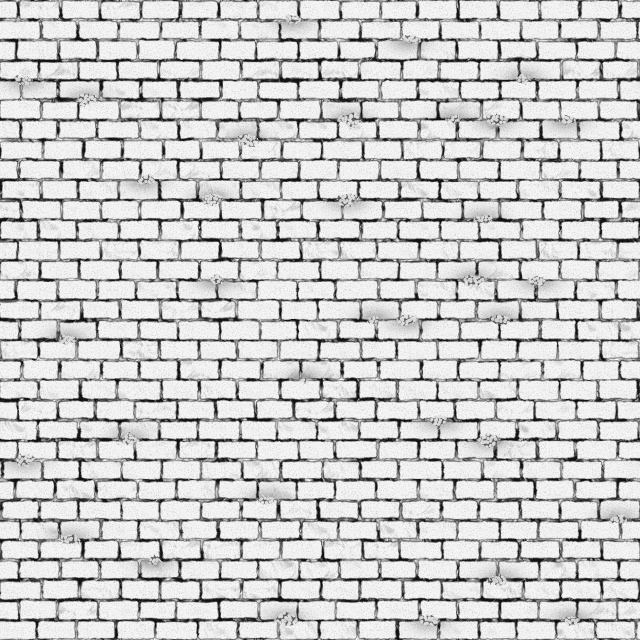
A three.js fragment shader for this texture map:

```glsl
// Worn white brick wall in running bond, with dark ragged joints and mortar spills.
varying vec2 vUv;

#define ROWS 32.0          // courses up the canvas; one unit is one course
#define COLUMNS 16.0       // bricks across, each two units long
#define JOINT 0.068        // half width of a joint
#define SOFT 0.055         // edge smoothing
#define JITTER 0.22        // sideways drift of upright joints
#define RAGGED 0.075       // roughness of brick edges
#define SPILL_GRID 8.0     // spill cells per side
#define SPILL_CHANCE 0.55
#define BRICK_TONE 0.955
#define JOINT_TONE 0.07
#define MORTAR_TONE 0.8
#define TAU 6.28318

vec2 hash2(vec2 p) {
  vec2 k = vec2(dot(p, vec2(127.1, 311.7)), dot(p, vec2(269.5, 183.3)));
  return fract(sin(k) * 43758.5);
}

// Layered, warped sines; the integer matrix keeps them seamless.
float waves(vec2 uv, float freq) {
  vec2 p = uv * TAU * freq;
  float sum = 0.0, amp = 0.5;
  for (int i = 0; i < 5; i++) {
    p = mat2(1.0, 1.0, -1.0, 1.0) * p + 1.1 * sin(p.yx + 1.7);
    sum += amp * sin(p.x) * cos(p.y + float(i));
    amp *= 0.68;
  }
  return sum;
}

// Distance to the nearest point of a seamless cellular pattern.
float cellular(vec2 uv, float count) {
  vec2 p = uv * count, cell = floor(p);
  float nearest = 2.0;
  for (int y = -1; y <= 1; y++)
    for (int x = -1; x <= 1; x++) {
      vec2 c = cell + vec2(x, y);
      nearest = min(nearest, length(c + hash2(mod(c, count)) - p));
    }
  return nearest;
}

float jointX(float i, float row) {
  float drift = hash2(vec2(mod(i, COLUMNS), row + 7.0)).x - 0.5;
  float rowShift = hash2(vec2(row, 91.0)).y - 0.5;
  return 2.0 * i + mod(row, 2.0) + JITTER * drift + 0.28 * rowShift - 0.06;
}

// Signed distance to the rounded brick at q; id names that brick.
float brickDistance(vec2 q, out vec2 id) {
  float row = floor(q.y), r = mod(row, ROWS);
  float i = floor((q.x - mod(r, 2.0)) / 2.0);
  if (q.x < jointX(i, r)) i -= 1.0;
  else if (q.x >= jointX(i + 1.0, r)) i += 1.0;
  float left = jointX(i, r), right = jointX(i + 1.0, r);
  id = vec2(mod(i, COLUMNS), r);
  vec2 vary = hash2(id + 31.0);
  vec2 gap = JOINT * (0.6 + 0.8 * vary);
  vec2 centre = vec2(0.5 * (left + right), row + 0.5 + 0.05 * (vary.x - 0.5));
  vec2 halfSize = vec2(0.5 * (right - left), 0.5) - gap;
  vec2 d = abs(q - centre) - halfSize + 0.1;
  return length(max(d, 0.0)) + min(max(d.x, d.y), 0.0) - 0.1;
}

// Crumbly lumps on bed joints: x is the lump, y the stain on one side.
vec2 spills(vec2 q, float rough) {
  float size = ROWS / SPILL_GRID;
  vec2 cell = floor(q / size), result = vec2(0.0);
  for (int y = -1; y <= 1; y++)
    for (int x = -1; x <= 1; x++) {
      vec2 c = cell + vec2(x, y), key = mod(c, SPILL_GRID);
      vec2 pick = hash2(key + 53.0);
      if (pick.x > SPILL_CHANCE) continue;
      vec2 centre = (c + hash2(key + 17.0)) * size;
      centre.y = floor(centre.y + 0.5);
      vec2 v = q - centre;
      float side = pick.y < 0.5 ? -1.0 : 1.0;
      float radius = mix(0.2, 0.4, hash2(key + 5.0).x);
      float r = length(v * vec2(0.7, 1.25)) + 0.2 * rough;
      float rise = v.y * side;
      float band = smoothstep(-0.1, 0.1, rise) * (1.0 - smoothstep(0.85, 1.05, rise));
      result.x = max(result.x, 1.0 - smoothstep(radius - SOFT, radius + SOFT, r));
      result.y = max(result.y, band * exp(-2.4 * r * r));
    }
  return result;
}

void main() {
  float rough = waves(vUv, 19.0), patchy = waves(vUv + 0.37, 9.0);
  vec2 q = vUv * ROWS;
  vec2 bent = q + 0.6 * RAGGED * vec2(rough, waves(vUv + 0.61, 13.0));
  vec2 id;
  float d = brickDistance(bent, id) + 0.4 * RAGGED * waves(vUv + 0.13, 31.0);
  vec2 spill = spills(q, rough);

  // Brick face: faint pits, and soft clouds on the dirtier bricks.
  float pit = 1.0 - smoothstep(0.05, 0.4, cellular(vUv, 256.0));
  float dirt = smoothstep(0.55, 1.0, hash2(id + 3.0).x);
  float cloud = smoothstep(0.0, 1.1, waves(vUv + 0.29, 19.0) + 0.4 * patchy);
  float tone = BRICK_TONE - 0.07 * pit * (1.0 + rough) - (0.02 + 0.18 * dirt) * cloud;
  tone *= 1.0 - 0.36 * spill.y * (0.8 + 0.4 * rough);

  // Joint: dark rim, paler core, and whole stretches filled with grey.
  float filled = smoothstep(-0.3, 0.6, patchy + 0.5 * rough);
  float core = smoothstep(0.02, 0.09, d) * filled;
  float grit = 0.75 + 0.4 * cellular(vUv, 190.0);
  float joint = mix(JOINT_TONE + 0.34 * filled, MORTAR_TONE * grit, core);
  joint += 0.16 * smoothstep(0.0, 0.7, rough);
  tone = mix(tone, joint, smoothstep(-SOFT, SOFT, d));

  // Spilled mortar: pale crumbs with dark cracks.
  float crumb = 1.0 - smoothstep(0.35, 0.8, cellular(vUv, 210.0));
  tone = mix(tone, mix(0.34, 0.88, crumb), 0.92 * spill.x);
  gl_FragColor = vec4(vec3(clamp(tone, 0.0, 1.0)), 1.0);
}
```
